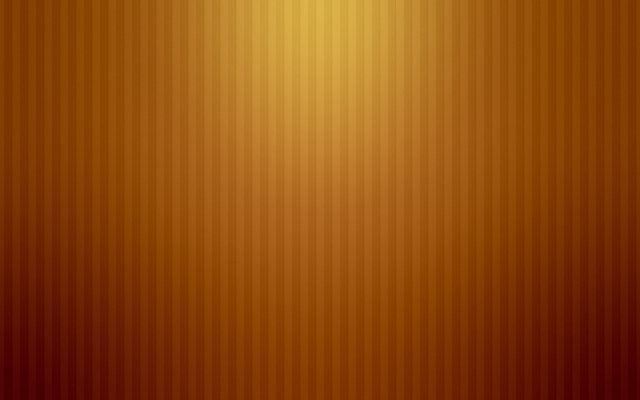
A Shadertoy shader for this background:

```glsl
// Amber vertical stripes lit by a soft golden glow from the top centre.
#define STRIPE_PAIRS 40.0
#define STRIPE_CONTRAST 0.032
#define SEAM_DEPTH 0.025
#define SEAM_WIDTH 0.035
#define GRAIN 0.008
#define EDGE_LIGHT 0.275
#define SKY_LIGHT 0.225
#define COLUMN_LIGHT 0.225
#define GLOW_LIGHT 0.125
#define GLOW_RADII vec2(0.60, 0.58)

float hash(vec2 p) {
    vec3 q = fract(vec3(p.xyx) * 0.1031);
    q += dot(q, q.yzx + 33.33);
    return fract((q.x + q.y) * q.z);
}

// Warm ramp: dark red through orange to gold.
vec3 amber(float light, float glow, float height) {
    float green = light - 0.295 + 0.03 * height + 0.8 * glow;
    float blue = 0.9 * max(light - 0.55, 0.0) + 0.005;
    return vec3(light, max(green, 0.0), blue);
}

// Alternating bands with a thin dark seam at each light band's left side.
float stripes(float x, float pixel) {
    float phase = x * STRIPE_PAIRS;
    float blur = 0.5 * pixel * STRIPE_PAIRS;
    float band = abs(fract(phase) - 0.5);
    float lit = smoothstep(0.25 - blur, 0.25 + blur, band);
    float seamDistance = abs(fract(phase + 0.75) - 0.5);
    float seam = 1.0 - smoothstep(0.0, SEAM_WIDTH + blur, seamDistance);
    return STRIPE_CONTRAST * (lit - 0.5) - SEAM_DEPTH * seam;
}

void mainImage(out vec4 fragColor, in vec2 fragCoord) {
    vec2 uv = fragCoord / iResolution.xy;
    float side = abs(uv.x - 0.5) * 2.0;

    // Vertical shade, broad central column and the dome of light at the top
    float shade = EDGE_LIGHT + SKY_LIGHT * smoothstep(-0.1, 0.7, uv.y);
    float falloff = 1.0 - side * side;
    float column = COLUMN_LIGHT * falloff * falloff;
    float domeDistance = length(vec2(side, 1.0 - uv.y) / GLOW_RADII);
    float glow = GLOW_LIGHT * (1.0 - smoothstep(0.0, 1.0, domeDistance));
    vec3 color = amber(shade + column + glow, glow, uv.y);

    // Stripes and a faint woven grain
    float grain = hash(floor(uv * vec2(512.0, 320.0))) - 0.5;
    color += stripes(uv.x, 1.0 / iResolution.x) + GRAIN * grain;
    fragColor = vec4(clamp(color, 0.0, 1.0), 1.0);
}
```
